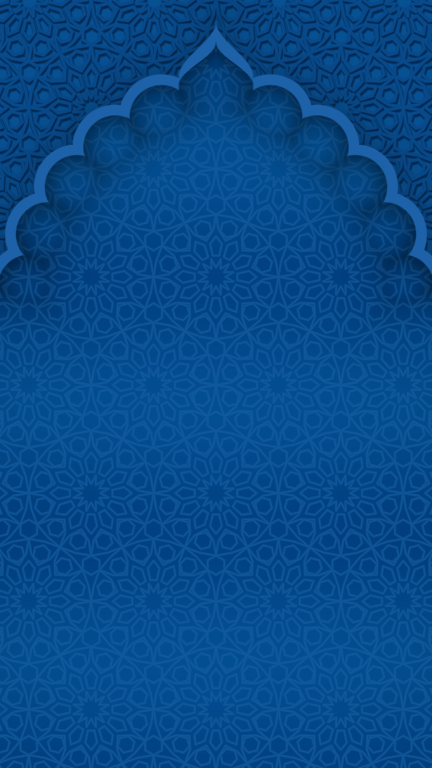
Give the GLSL for this background, as a Shadertoy shader.

```glsl
#define BAND_WIDTH 0.025
#define LOBE_RADIUS 0.074
#define LOBE_STEP 0.128
#define TILE_SIZE 0.289
#define LINE_HALF 0.0085
#define WAVE_LENGTH 0.586
#define SHADOW_REACH 0.036
#define BASE_DARK vec3(0.003, 0.245, 0.495)
#define BASE_LIGHT vec3(0.008, 0.298, 0.555)
#define TRACERY vec3(0.085, 0.365, 0.625)
#define BAND_COLOR vec3(0.115, 0.385, 0.660)
#define CARVED_DARK vec3(0.005, 0.140, 0.295)

const float PI = 3.14159265;

float segment(vec2 p, vec2 a, vec2 b) {
    vec2 ab = b - a;
    return length(p - a - ab * clamp(dot(p - a, ab) / dot(ab, ab), 0.0, 1.0));
}

float hexagon(vec2 p, float inradius) {
    p = abs(p);
    return max(p.x * 0.866 + p.y * 0.5, p.y) - inradius;
}

vec2 polar(float r, float a) {
    return r * vec2(cos(a), sin(a));
}

// Mirror an angle into a wedge of the given half width
float foldAngle(float a, float halfWedge) {
    return abs(mod(a + halfWedge, 2.0 * halfWedge) - halfWedge);
}

// Distance to the lines of twelve-fold rosettes on a triangular lattice
float rosetteLines(vec2 p) {
    vec2 cell = vec2(1.0, sqrt(3.0));
    vec2 a = mod(p + 0.5 * cell, cell) - 0.5 * cell;
    vec2 b = mod(p, cell) - 0.5 * cell;
    p = dot(a, a) < dot(b, b) ? a : b;

    float r = length(p);
    float angle = atan(p.y, p.x + 1e-6);
    float a6 = foldAngle(angle, PI / 6.0);
    float a12 = foldAngle(angle, PI / 12.0);
    vec2 q = polar(r, a12);

    // Small hexagons between three rosettes
    vec2 towardGap = polar(r, a6 - PI / 6.0);
    float d = abs(hexagon(towardGap - vec2(0.5774, 0.0), 0.067));

    // Shields around the rim
    vec2 shield = polar(r, a12 - PI / 12.0) - vec2(0.395, 0.0);
    d = min(d, abs(hexagon(shield, 0.060)));

    // Rim straps and bent outer star
    d = min(d, segment(q, vec2(0.5, 0.0), vec2(0.478, 0.128)));
    d = min(d, segment(q, vec2(0.5, 0.0), vec2(0.38, 0.020)));
    d = min(d, segment(q, vec2(0.38, 0.020), vec2(0.29, 0.078)));

    // Petals and central star
    d = min(d, segment(q, vec2(0.325, 0.0), vec2(0.265, 0.047)));
    d = min(d, segment(q, vec2(0.265, 0.047), vec2(0.17, 0.026)));
    d = min(d, segment(q, vec2(0.17, 0.026), vec2(0.17, 0.0)));
    return min(d, segment(q, vec2(0.075, 0.0), vec2(0.14, 0.037)));
}

float tracery(vec2 p, float halfWidth, float pixel) {
    float soft = pixel / TILE_SIZE;
    return 1.0 - smoothstep(-soft, soft, rosetteLines(p / TILE_SIZE) - halfWidth);
}

// Signed distance to the scalloped arch; p.x is mirrored, p.y runs down
float arch(vec2 p, float grow) {
    // Pointed ogee at the top
    float tip = 0.098 - 1.9 * grow;
    float foot = 0.196 - 0.8 * grow;
    float halfWidth = 0.086 * smoothstep(tip, foot, p.y);
    float d = max((p.x - halfWidth) * 0.75, tip - p.y);

    // Chain of round lobes
    vec2 center = vec2(0.126, 0.271);
    vec2 lobe = center;
    float inner = -10.0;
    for (int i = 0; i < 5; i++) {
        float slope = 0.58 + 0.22 * float(i);
        lobe = center;
        d = min(d, length(p - lobe) - LOBE_RADIUS - grow);
        inner = max(inner, dot(p - lobe, vec2(sin(slope), -cos(slope))));
        center += polar(LOBE_STEP, slope);
    }
    // Fill inside the chain and everything below it
    return min(d, min(inner, lobe.y - p.y));
}

void mainImage(out vec4 fragColor, in vec2 fragCoord) {
    float pixel = 1.0 / iResolution.x;
    vec2 p = vec2(fragCoord.x - 0.5 * iResolution.x, iResolution.y - fragCoord.y) * pixel;
    vec2 mirrored = vec2(abs(p.x), p.y);
    float opening = arch(mirrored, 0.0);
    float frame = arch(mirrored, BAND_WIDTH);

    // Panel with soft horizontal waves of light and thin tracery
    float wave = 0.5 + 0.5 * cos(2.0 * PI * (p.y - 0.94) / WAVE_LENGTH);
    vec3 panel = mix(BASE_DARK, BASE_LIGHT, wave);
    panel *= 1.03 - 0.2 * p.x * p.x;
    float lines = tracery(p - vec2(0.0, 0.641), LINE_HALF, pixel);
    panel = mix(panel, TRACERY, 0.7 * lines);
    panel *= 1.0 - 0.42 * exp(min(opening, 0.0) / SHADOW_REACH);

    // Raised lattice in the corners, lit from above
    vec2 cornerPoint = p - vec2(0.0, 0.248);
    float raised = tracery(cornerPoint, 0.013, pixel);
    float shade = tracery(cornerPoint - vec2(0.002, 0.005), 0.017, 1.5 * pixel);
    vec3 corner = mix(BASE_LIGHT, TRACERY, 0.25);
    corner = mix(corner, CARVED_DARK, 0.9 * shade);
    corner = mix(corner, mix(BASE_DARK, TRACERY, 0.35), raised);
    corner *= 1.0 - 0.15 * exp(-max(frame, 0.0) / SHADOW_REACH);

    // Layers from back to front
    vec3 color = mix(BAND_COLOR, corner, smoothstep(-pixel, pixel, frame));
    color = mix(panel, color, smoothstep(-pixel, pixel, opening));
    fragColor = vec4(color, 1.0);
}
```
